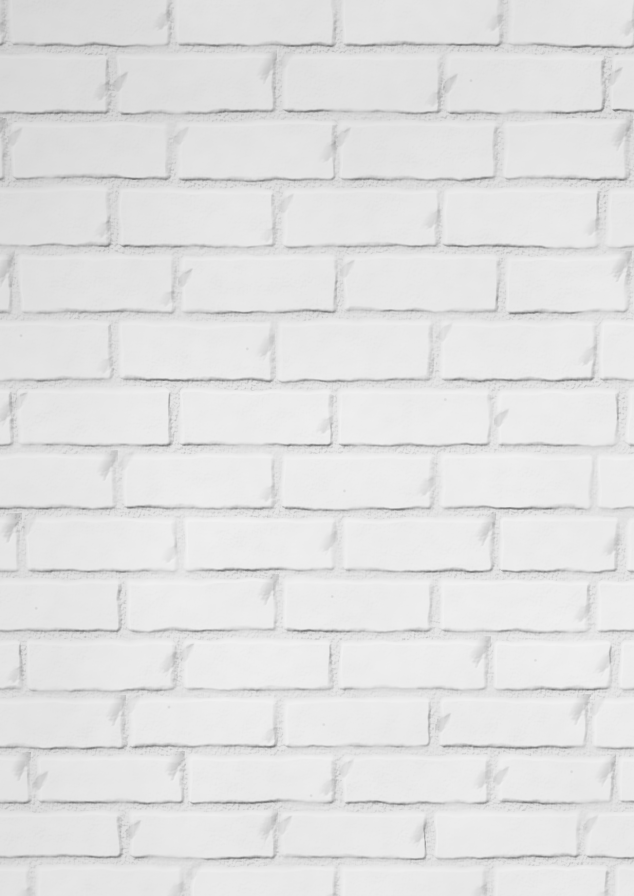
A WebGL 1 fragment shader for this texture:

```glsl
precision highp float;
uniform vec2 u_resolution;

float hash(vec2 p) {
  return fract(sin(dot(p, vec2(127.1, 311.7))) * 4375.85);
}

vec2 gradientAt(vec2 cell) {
  float angle = 6.2832 * hash(cell);
  return vec2(cos(angle), sin(angle));
}

float gradientNoise(vec2 p) {
  vec2 i = floor(p), f = fract(p);
  vec2 w = f * f * f * (f * (f * 6.0 - 15.0) + 10.0);
  float a = dot(gradientAt(i), f);
  float b = dot(gradientAt(i + vec2(1, 0)), f - vec2(1, 0));
  float c = dot(gradientAt(i + vec2(0, 1)), f - vec2(0, 1));
  float d = dot(gradientAt(i + vec2(1, 1)), f - vec2(1, 1));
  return mix(mix(a, b, w.x), mix(c, d, w.x), w.y);
}

float roundedBox(vec2 p, vec2 halfSize, float radius) {
  vec2 q = abs(p) - halfSize + radius;
  return length(max(q, 0.0)) + min(max(q.x, q.y), 0.0) - radius;
}

// A worn hollow, slanting across the end of a brick
float dent(vec2 p, vec2 size) {
  p.x -= 0.5 * p.y;
  float ragged = 0.5 * gradientNoise(p * 70.0) + 0.25 * gradientNoise(p * 170.0);
  return 1.0 - smoothstep(0.45, 1.0, length(p / size) + ragged);
}

// x: surface height, y: brick coverage, z: stain of chips and pits
vec3 wall(vec2 p) {
  float down = 1.0 - p.y / 1.414;

  // Courses grow shorter toward the bottom
  float low = max(down - 0.43, 0.0);
  float course = 0.25 + 13.42 * down + 3.0 * low * low + 0.05 * gradientNoise(p * vec2(4.0, 7.0));
  float row = floor(course);
  float odd = mod(row, 2.0);
  float courseHeight = 1.414 / (13.42 + 6.0 * low);

  // Staggered bricks, with shorter ones at the right of even rows
  float brickWidth = mix(0.263, 0.239, down);
  float along = (p.x - 0.531) / brickWidth + 0.37 * odd + 0.04 * (hash(vec2(row, 3.0)) - 0.5);
  if (odd < 0.5 && along > 1.0) {
    along = 1.0 + (along - 1.0) * 1.25;
    brickWidth *= 0.8;
  }
  vec2 id = vec2(floor(along), row);
  vec2 q = vec2((fract(along) - 0.5) * brickWidth, (0.5 - fract(course)) * courseHeight);
  q.x += 0.005 * (hash(id + 5.3) - 0.5);
  vec2 halfSize = vec2(brickWidth, courseHeight) * 0.5 - vec2(0.0075, 0.0088);

  // Uneven outline, crisp below and smeared by paint elsewhere
  float d = roundedBox(q, halfSize, 0.006);
  d += 0.004 * gradientNoise(p * 24.0) + 0.0011 * gradientNoise(p * 100.0);
  float below = 1.0 - smoothstep(-0.004, 0.006, q.y + halfSize.y);
  float smear = 0.0045 + 0.005 * gradientNoise(p * 17.0 + 6.0);
  float soft = max(mix(smear, 0.0018, below), 0.6 / u_resolution.x);
  float brick = 1.0 - smoothstep(-soft, soft, d);

  // Chipped ends, darkest along one side
  float r = hash(id + 17.1);
  vec2 fromRight = q - vec2(halfSize.x - 0.008, halfSize.y * (r * 1.5 - 0.6));
  vec2 fromLeft = q - vec2(0.004 - halfSize.x, halfSize.y * (0.9 - r));
  float chip = step(0.3, hash(id + 8.7)) * dent(fromRight, vec2(0.017, 0.014 + 0.018 * r))
    * smoothstep(-0.016, 0.012, fromRight.x - 0.5 * fromRight.y);
  chip += 0.6 * step(0.6, hash(id + 2.9)) * dent(fromLeft, vec2(0.012, 0.018));

  // Paint texture on bricks, coarse grain on mortar
  float grain = gradientNoise(p * 170.0) + 0.7 * gradientNoise(p * 300.0 + 9.0);
  float height = brick * (1.0 - 0.3 * min(chip, 1.0));
  height += grain * mix(0.25, 0.03, brick) + 0.12 * gradientNoise(p * 32.0) * brick;

  // One small pit on some bricks
  vec2 pit = (vec2(hash(id + 4.4), hash(id + 6.6)) - 0.5) * 1.5 * halfSize;
  float speck = step(0.75, hash(id + 9.2)) * (1.0 - smoothstep(0.0005, 0.0035, length(q - pit)));
  return vec3(height, brick, chip * (0.4 + 0.6 * r) + 0.5 * speck);
}

void main() {
  vec2 uv = gl_FragCoord.xy / u_resolution;
  vec2 p = uv * vec2(1.0, 1.414);
  vec3 here = wall(p);

  // Relief lit from the upper left, with shadow lines that come and go
  float slope = here.x - wall(p + vec2(-0.0016, 0.0029)).x;
  float patchy = 0.7 + 1.3 * gradientNoise(p * vec2(9.0, 14.0) + 3.0) + 0.7 * gradientNoise(p * 45.0);
  float relief = slope < 0.0 ? slope * 0.36 * clamp(patchy, 0.12, 1.2) : min(slope, 0.2) * 0.07;

  // Wide faint shade on the mortar
  float mortarShade = max(wall(p + vec2(-0.002, 0.007)).y - here.y, 0.0);

  // Soft falloff toward the top and left
  float light = 0.926 - 0.055 * smoothstep(0.45, 1.0, uv.y) * mix(1.0, 0.6, uv.x);
  light -= 0.028 * (1.0 - smoothstep(0.0, 0.35, uv.x));
  light -= 0.012 * (1.0 - smoothstep(0.0, 0.3, uv.y));
  light += 0.014 * gradientNoise(p * 6.0) + 0.008 * gradientNoise(p * 40.0);

  float tone = light - 0.035 * (1.0 - here.y) - 0.035 * mortarShade + relief - 0.13 * here.z;
  gl_FragColor = vec4(vec3(clamp(tone, 0.5, 0.95)), 1.0);
}
```
